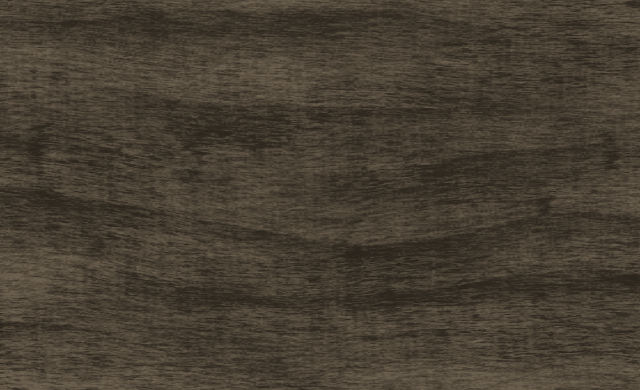
This texture is drawn by a WebGL 2 fragment shader. Its source:

```glsl
#version 300 es
precision highp float;
uniform vec2 u_resolution;
out vec4 fragColor;

float hash(vec2 p) {
    return fract(sin(dot(p, vec2(127.1, 311.7))) * 43758.5453);
}

float noise(vec2 p) {
    vec2 i = floor(p), f = fract(p);
    f = f * f * (3.0 - 2.0 * f);
    return mix(mix(hash(i), hash(i + vec2(1, 0)), f.x),
               mix(hash(i + vec2(0, 1)), hash(i + vec2(1, 1)), f.x), f.y);
}

float fbm(vec2 p) {
    float sum = 0.0, amp = 0.533;
    for (int i = 0; i < 4; i++) {
        sum += amp * noise(p);
        p = p * 2.03 + 17.3;
        amp *= 0.5;
    }
    return sum;
}

// Dark growth lines that deepen slowly and end in a crisp edge
float growthLines(vec2 grain) {
    float s = fract(grain.y * 6.0 + 0.7 * noise(grain * vec2(2.0, 5.0)));
    float line = smoothstep(0.3, 0.95, s) * (1.0 - smoothstep(0.95, 1.0, s));
    return line * smoothstep(0.3, 0.75, noise(grain * vec2(1.6, 7.0) + 31.0));
}

// Ragged stains running across the grain
float stains(vec2 p, float aspect) {
    float sum = 0.0;
    for (int i = 0; i < 7; i++) {
        float k = float(i);
        vec2 center = vec2((k + hash(vec2(k, 1.7))) / 7.0 * aspect, hash(vec2(k, 5.3)));
        float size = mix(0.03, 0.18, pow(hash(vec2(k, 9.1)), 2.0));
        vec2 d = p - center;
        d.x += 0.1 * (fbm(vec2(k * 7.0, p.y * 13.0)) - 0.5);
        d.x += 0.04 * (noise(vec2(p.x * 9.0 + k, p.y * 130.0)) - 0.5);
        float width = d.x > 0.0 ? 0.007 : 0.028;
        float fade = exp(-pow(d.x / width, 2.0) - pow(d.y / size, 4.0));
        sum += fade * smoothstep(0.2, 0.7, fbm(p * vec2(25.0, 50.0) + k));
    }
    return min(sum, 1.0);
}

// Tiny dark pores of uneven size, gathered in patches
float pores(vec2 p) {
    vec2 cell = floor(p * 60.0);
    vec2 offset = 0.2 + 0.6 * vec2(hash(cell + 3.1), hash(cell + 8.6));
    vec2 d = (fract(p * 60.0) - offset) * vec2(0.75, 1.0);
    float present = step(0.93, hash(cell + 14.2)) * step(0.45, noise(cell * 0.11));
    float radius = mix(0.07, 0.16, hash(cell + 19.7));
    return present * (1.0 - smoothstep(0.3 * radius, radius, length(d)));
}

// Faint pale scuffs, nearly upright
float scuffs(vec2 p, float aspect) {
    float sum = 0.0;
    for (int i = 0; i < 8; i++) {
        float k = float(i);
        vec2 center = vec2(hash(vec2(k, 21.4)) * aspect, hash(vec2(k, 27.9)));
        vec2 d = p - center;
        d.x += 0.008 * (noise(vec2(k, p.y * 16.0)) - 0.5);
        float body = exp(-pow(d.x / 0.004, 2.0) - pow(d.y / 0.08, 2.0));
        sum += body * noise(p * vec2(90.0, 150.0));
    }
    return sum;
}

void main() {
    vec2 p = gl_FragCoord.xy / u_resolution.y;
    float aspect = u_resolution.x / u_resolution.y;

    // Grain coordinates bend gently along the board
    vec2 grain = p;
    grain.y += 0.08 * (noise(p * vec2(1.4, 2.4) + 4.0) - 0.5);
    grain.y += 0.012 * (noise(p * vec2(5.0, 7.0) + 9.0) - 0.5);
    grain.y += 0.005 * (noise(p * vec2(14.0, 32.0) + 13.0) - 0.5);

    // Broad bands and mottling
    float tone = 0.74;
    tone += 1.05 * (fbm(grain * vec2(1.7, 7.5) + 2.0) - 0.5);
    tone += 0.35 * (fbm(p * vec2(9.0, 15.0) + 40.0) - 0.5);

    // Streaks and fibres, from coarse to hair thin
    tone += 0.45 * (fbm(grain * vec2(6.0, 50.0) + 50.0) - 0.5);
    tone += 0.4 * (noise(grain * vec2(21.0, 180.0) + 20.0) - 0.5);
    tone += 0.55 * (noise(grain * vec2(48.0, 300.0) + 70.0) - 0.5);
    tone += 0.55 * (noise(p * vec2(170.0, 312.0) + 11.0) - 0.5);

    // Short crisp dark fibres in two lengths, denser in some patches
    float density = smoothstep(0.2, 0.8, noise(grain * vec2(3.0, 12.0) + 60.0));
    float longFibre = smoothstep(0.68, 0.86, noise(grain * vec2(21.0, 240.0) + 90.0));
    float shortFibre = smoothstep(0.66, 0.84, noise(grain * vec2(46.0, 260.0) + 35.0));
    tone -= (0.15 + 0.3 * density) * max(longFibre, shortFibre);

    tone -= 0.4 * growthLines(grain);
    tone -= 0.6 * stains(p, aspect);
    tone -= 0.45 * pores(p);
    tone += 0.3 * scuffs(p, aspect);

    // Deep shadows level off
    tone = tone < 0.2 ? 0.2 - 0.35 * (1.0 - exp((tone - 0.2) / 0.35)) : tone;
    tone = min(tone, 1.25);
    vec3 color = mix(vec3(0.19, 0.163, 0.128), vec3(0.37, 0.328, 0.268), tone);
    fragColor = vec4(color, 1.0);
}
```
